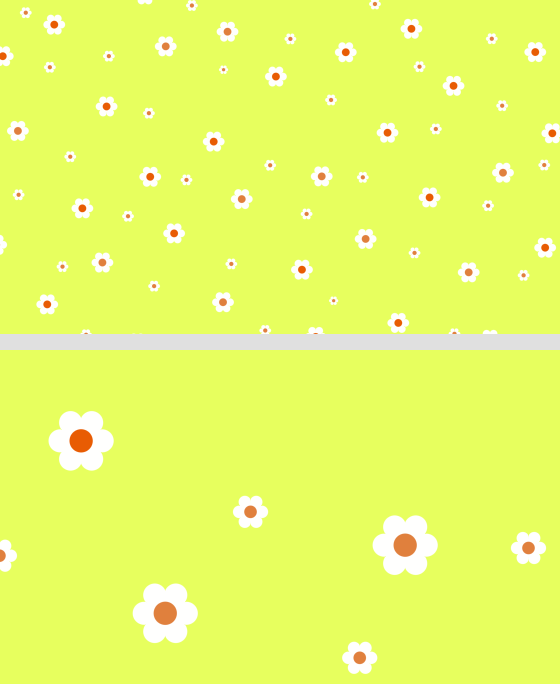
Top, the full canvas; bottom, a detail of the centre.
A WebGL 2 fragment shader for this pattern:

```glsl
#version 300 es
precision highp float;
// Scattered six-petal daisies, large and small, on a flat lime ground.

uniform vec2 u_resolution;
out vec4 fragColor;

const float PI = 3.14159265;

vec2 hash2(vec2 cell) {
    vec3 q = fract(cell.xyx * vec3(0.1031, 0.1030, 0.0973));
    q += dot(q, q.yzx + 33.33);
    return fract((q.xx + q.yz) * q.zy);
}

// Signed distance to six round petals joined by a disc; one petal points right.
float flowerDistance(vec2 p) {
    float sector = PI / 3.0;
    float angle = mod(atan(p.y, p.x) + 0.5 * sector, sector) - 0.5 * sector;
    vec2 folded = length(p) * vec2(cos(angle), sin(angle));
    float petal = length(folded - vec2(0.021, 0.0)) - 0.0115;
    return min(petal, length(p) - 0.018);
}

float coverage(float distanceToEdge, float pixel) {
    return 1.0 - smoothstep(-0.7 * pixel, 0.7 * pixel, distanceToEdge);
}

void main() {
    float pixel = 1.0 / u_resolution.y;
    vec2 p = gl_FragCoord.xy * pixel;

    // Tilted grid of cells, each holding one jittered flower.
    float cellSize = 0.17;
    mat2 tilt = mat2(cos(0.3), sin(0.3), -sin(0.3), cos(0.3));
    vec2 cell = floor(tilt * p / cellSize);
    vec2 jitter = (hash2(cell + 17.0) - 0.5) * 0.54;
    vec2 center = transpose(tilt) * ((cell + 0.5 + jitter) * cellSize);

    // Large and small flowers alternate; some large ones have pale hearts.
    vec2 chance = hash2(cell + 71.0);
    bool isLarge = mod(cell.x + cell.y, 2.0) < 0.5;
    float size = isLarge ? 1.0 : mix(0.54, 0.42, step(0.9, chance.x));
    bool isPale = !isLarge || chance.y > 0.8;
    vec2 local = (p - center) / size;

    vec3 lime = vec3(0.906, 1.0, 0.37);
    vec3 white = vec3(1.0, 1.0, 0.995);
    vec3 heart = isPale ? vec3(0.88, 0.50, 0.24) : vec3(0.91, 0.36, 0.01);

    // Petals first, then the heart on top.
    vec3 color = mix(lime, white, coverage(flowerDistance(local) * size, pixel));
    color = mix(color, heart, coverage((length(local) - 0.0116) * size, pixel));
    fragColor = vec4(color, 1.0);
}
```
